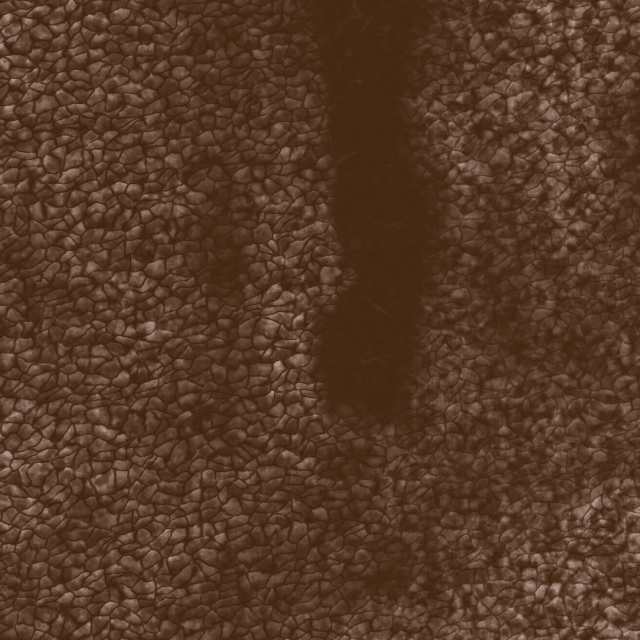
Reproduce this texture procedurally as a WebGL 1 fragment shader.

```glsl
precision highp float;
// Worn brown leather: a pebbled grain of warped Voronoi cells, lit from above,
// mixed with fine mottling and pale flecks. A broad wear map of soft spots and
// streaks fades the grain out into smooth dark bands.
uniform vec2 u_resolution;

#define DARK vec3(0.270, 0.155, 0.072)
#define PALE vec3(0.640, 0.540, 0.490)
#define CREASE_TINT vec3(-0.012, -0.034, -0.012)
#define GRAIN_SCALE vec2(36.0, 54.0)
#define GRAIN_SLANT 0.22
#define GRAIN_WARP 0.035
#define MOTTLE_SCALE 85.0
#define FLECK_SCALE 165.0
#define WEAR_BASE 0.58
#define WEAR_VARIATION 1.1
#define VEIN_STRENGTH 0.20

float hash(vec2 p) {
  return fract(sin(dot(p, vec2(127.1, 311.7))) * 43758.5453);
}

float noise(vec2 p) {
  vec2 i = floor(p), f = fract(p);
  f = f * f * (3.0 - 2.0 * f);
  return mix(mix(hash(i), hash(i + vec2(1.0, 0.0)), f.x),
             mix(hash(i + vec2(0.0, 1.0)), hash(i + vec2(1.0, 1.0)), f.x), f.y);
}

float fbm(vec2 p) {
  float sum = 0.0, amp = 0.533;
  for (int i = 0; i < 4; i++) {
    sum += amp * noise(p);
    p = mat2(1.6, 1.2, -1.2, 1.6) * p + 7.3;
    amp *= 0.5;
  }
  return sum;
}

// Soft elliptical spot, 1 at its centre.
float spot(vec2 p, vec2 centre, vec2 radius) {
  vec2 d = (p - centre) / radius;
  return exp(-dot(d, d));
}

// Voronoi cell: x = gap to the nearest border, y = height above the centre.
vec2 grainCell(vec2 p) {
  vec2 cell = floor(p), toNearest = vec2(0.0);
  float nearest = 8.0, second = 8.0;
  for (int y = -1; y <= 1; y++) {
    for (int x = -1; x <= 1; x++) {
      vec2 id = cell + vec2(float(x), float(y));
      vec2 offset = p - id - vec2(hash(id), hash(id + 41.7));
      float d = length(offset);
      if (d < nearest) {
        second = nearest;
        nearest = d;
        toNearest = offset;
      } else {
        second = min(second, d);
      }
    }
  }
  return vec2(second - nearest, toNearest.y);
}

// How much pale, raised grain shows at each place.
float wearMap(vec2 p) {
  float wobble = 0.10 * (fbm(p * 9.0 + 3.0) - 0.5);
  float x = p.x + wobble;
  float band = smoothstep(0.495, 0.535, x) * (1.0 - smoothstep(0.62, 0.74, x));
  band *= smoothstep(0.27, 0.42, p.y + 2.0 * wobble);
  float wear = WEAR_BASE - 0.60 * band;
  wear -= 0.34 * spot(p, vec2(0.35, 0.50), vec2(0.055, 0.32));
  wear -= 0.32 * spot(p, vec2(0.55, 0.27), vec2(0.05, 0.06));
  wear -= 0.32 * spot(p, vec2(0.62, 0.09), vec2(0.06, 0.08));
  wear -= 0.20 * spot(p, vec2(0.22, 0.90), vec2(0.08, 0.14));
  wear += 0.55 * spot(p, vec2(0.00, 0.95), vec2(0.06, 0.22));
  wear += 0.28 * spot(p, vec2(0.00, 0.15), vec2(0.08, 0.35));
  wear += 0.30 * spot(p, vec2(0.95, 0.10), vec2(0.22, 0.20));
  wear += 0.28 * spot(p, vec2(0.92, 0.95), vec2(0.22, 0.16));
  // Streaks: upright at the top, slanting up to the right lower down.
  vec2 upright = p * vec2(9.0, 4.0);
  vec2 slanted = vec2(p.x * 4.0, (p.y - 0.5 * p.x) * 10.0);
  float streak = mix(fbm(slanted + 19.0), fbm(upright), smoothstep(0.2, 0.5, p.y));
  wear += WEAR_VARIATION * (streak - 0.5) * (1.0 - 0.75 * band);
  return clamp(wear, 0.03, 1.25);
}

void main() {
  vec2 p = gl_FragCoord.xy / u_resolution;
  float wear = wearMap(p);

  // Pebbled grain, brighter on the upper side of each cell.
  vec2 warp = vec2(fbm(p * 22.0), fbm(p * 22.0 + 31.0)) - 0.5;
  vec2 q = p + GRAIN_WARP * warp;
  q.y -= GRAIN_SLANT * q.x;
  vec2 cell = grainCell(q * GRAIN_SCALE);
  float raised = smoothstep(0.0, 0.28, cell.x);
  float slope = clamp(0.5 + 0.8 * cell.y, 0.1, 1.0);

  // Fine surface; the right side is more flecked than pebbled.
  float mottle = smoothstep(0.25, 0.85, fbm(p * MOTTLE_SCALE));
  float fleck = smoothstep(0.62, 0.90, noise(p * FLECK_SCALE + 11.0));
  float pebbled = mix(0.72, 0.40, smoothstep(0.4, 0.8, p.x));
  float dome = raised * slope * (0.55 + 1.1 * mottle);
  float relief = mix(mottle * (0.55 + 0.45 * raised), dome, pebbled) + 0.35 * fleck * mottle;

  // Thin broken pale veins, also seen in the smooth bands.
  float vein = 1.0 - smoothstep(0.004, 0.026, abs(fbm(p * 10.0 + 5.0) - 0.5));
  vein *= smoothstep(0.45, 0.75, noise(p * 45.0)) * (0.3 + mottle);

  float tone = wear * relief + VEIN_STRENGTH * vein * (0.4 + wear);
  vec3 color = mix(DARK, PALE, clamp(tone, 0.0, 1.1));
  color += CREASE_TINT * (1.0 - raised) * pebbled * min(wear * 1.5, 1.0);
  color += 0.012 * (noise(p * 240.0) - 0.5);
  gl_FragColor = vec4(color, 1.0);
}
```
